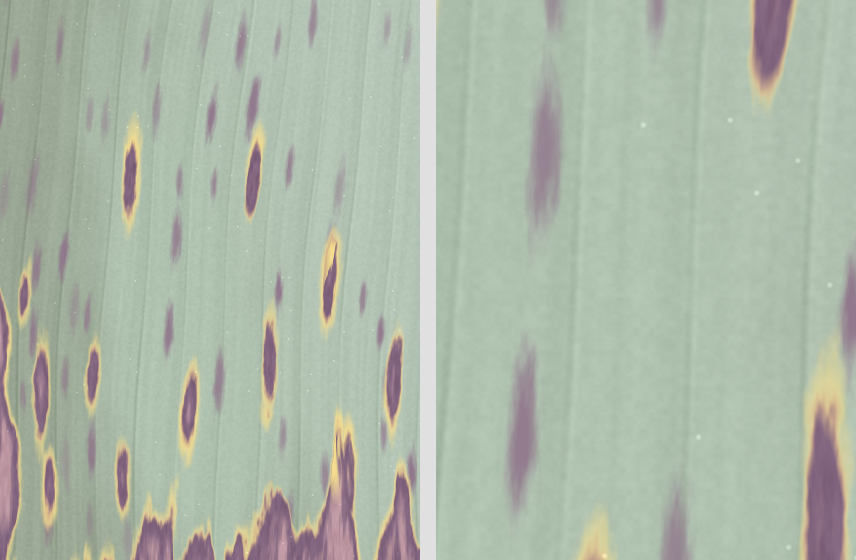
Left: the whole. Right: its middle third, enlarged.
Write a Shadertoy shader that draws this texture.

```glsl
const vec3 LEAF = vec3(0.69, 0.76, 0.69);
const vec3 SHADE = vec3(0.595, 0.645, 0.57);
const vec3 GLARE = vec3(0.73, 0.785, 0.74);
const vec3 BRUISE = vec3(0.56, 0.45, 0.54);
const vec3 ROT = vec3(0.50, 0.39, 0.49);
const vec3 BARK = vec3(0.74, 0.59, 0.63);
const vec3 RUST = vec3(0.80, 0.63, 0.54);
const vec3 YELLOW = vec3(0.96, 0.87, 0.56);

float hash(vec2 p) {
    vec3 h = fract(p.xyx * vec3(0.1031, 0.1030, 0.0973));
    h += dot(h, h.yzx + 33.33);
    return fract((h.x + h.y) * h.z);
}

float noise(vec2 p) {
    vec2 i = floor(p), f = fract(p);
    f = f * f * (3.0 - 2.0 * f);
    float low = mix(hash(i), hash(i + vec2(1, 0)), f.x);
    float high = mix(hash(i + vec2(0, 1)), hash(i + vec2(1, 1)), f.x);
    return mix(low, high, f.y);
}

float fbm(vec2 p) {
    return 0.55 * noise(p) + 0.3 * noise(p * 2.1 + 7.0) + 0.15 * noise(p * 4.3 + 19.0);
}

float hump(float x, float centre, float width) {
    float t = (x - centre) / width;
    return exp(-t * t);
}

// Leaf coordinates: the veins lean right towards the top
vec2 bend(vec2 p) {
    float lean = 0.065 * p.y * p.y + 0.004 * sin(p.y * 9.0 + p.x * 12.0);
    return vec2(p.x - lean, p.y);
}

// Soft elongated bruises scattered on a jittered grid
float bruises(vec2 p, vec2 cell, float density, float seed) {
    float cover = 0.0;
    for (int j = -1; j <= 1; j++)
    for (int i = -1; i <= 1; i++) {
        vec2 id = floor(p / cell) + vec2(i, j);
        vec2 key = id + seed;
        if (hash(key) > density) continue;
        vec2 centre = (id + 0.15 + 0.7 * vec2(hash(key + 11.3), hash(key + 23.7))) * cell;
        vec2 size = vec2(0.007, 0.032) + vec2(0.004, 0.03) * hash(key + 31.1);
        float d = length((p - centre) / size) + 0.7 * (fbm(p * vec2(200, 40)) - 0.5);
        float strength = mix(0.35, 1.0, hash(key + 47.9));
        cover = max(cover, strength * smoothstep(1.25, 0.2, d));
    }
    return cover;
}

// Distance to dead spots, more frequent in the lower half
float lesions(vec2 p, vec2 cell, float seed) {
    float dist = 1.0;
    for (int j = -1; j <= 1; j++)
    for (int i = -1; i <= 1; i++) {
        vec2 id = floor(p / cell) + vec2(i, j);
        vec2 key = id + seed;
        vec2 centre = (id + 0.2 + 0.6 * vec2(hash(key + 5.1), hash(key + 17.3))) * cell;
        if (hash(key) > 0.42 * smoothstep(0.85, 0.2, centre.y)) continue;
        vec2 size = vec2(0.008, 0.035) + vec2(0.006, 0.05) * hash(key + 29.9);
        dist = min(dist, (length((p - centre) / size) - 1.0) * size.x);
    }
    return dist;
}

// Distance to the ragged dead margins at the bottom and the left
float margins(vec2 p) {
    float height = 0.11 * hump(p.x, 0.29, 0.07) + 0.14 * hump(p.x, 0.50, 0.08)
                 + 0.27 * hump(p.x, 0.605, 0.023) + 0.18 * hump(p.x, 0.715, 0.035) - 0.04;
    height += 0.16 * (fbm(vec2(p.x * 38.0, p.y * 6.0)) - 0.5);
    float bottom = (p.y - height) * 0.2;
    float width = 0.055 * noise(vec2(3.0, p.y * 10.0)) - 0.008;
    float left = p.x - width + 0.08 * smoothstep(0.48, 0.6, p.y);
    return min(bottom, left);
}

vec3 leafColor(vec2 p, vec2 q) {
    float shade = 0.5 * fbm(p * vec2(6, 3)) + 0.45 * hump(p.x, 0.0, 0.16)
                + 0.3 * hump(p.y, 0.0, 0.22) + 0.12 * p.y;
    vec3 color = mix(LEAF, SHADE, 0.85 * smoothstep(0.36, 0.75, shade));
    color = mix(color, GLARE, 0.5 * smoothstep(0.35, 0.8, p.x + 0.3 * p.y - 0.1));
    // Main veins: a faint pale ridge beside a soft, broken groove
    float vein = (fract(q.x / 0.072 + 0.15) - 0.5) * 0.072;
    float wear = 0.3 + 0.8 * noise(vec2(floor(q.x / 0.072 + 0.15), q.y * 6.0));
    color += 0.022 * hump(vein, 0.003, 0.002);
    color -= wear * vec3(0.055, 0.05, 0.06) * hump(vein, -0.001, 0.0025);
    color -= 0.02 * hump(vein, -0.010, 0.012);
    // Fine fibres and grain
    color += 0.03 * (noise(vec2(q.x * 170.0, q.y * 3.0)) - 0.5);
    return color + 0.045 * (fbm(p * 230.0) - 0.5);
}

void mainImage(out vec4 fragColor, in vec2 fragCoord) {
    vec2 p = fragCoord / iResolution.y;
    vec2 q = bend(p);
    vec3 color = leafColor(p, q);

    // Purple bruises
    float bruise = bruises(q, vec2(0.066, 0.125), 0.52, 40.0);
    color = mix(color, BRUISE, 0.95 * bruise);

    // Dead tissue, ringed by yellow and rust
    float dist = min(lesions(q, vec2(0.13, 0.2), 83.0), margins(p));
    dist += 0.008 * (fbm(q * vec2(100, 28)) - 0.5);
    float patches = noise(q * vec2(18, 8) + 50.0);
    float halo = smoothstep(0.003 + 0.009 * patches, 0.0, dist);
    color = mix(color, YELLOW, halo * mix(0.5, 1.0, patches));
    color = mix(color, RUST, 0.75 * smoothstep(0.002, -0.001, dist));
    float fibre = fbm(q * vec2(95, 9));
    float core = smoothstep(0.005, 0.017, -dist);
    vec3 dead = mix(ROT, BARK, core * smoothstep(0.25, 0.6, fibre));
    dead += 0.10 * (fbm(q * vec2(200, 50)) - 0.5);
    float tongue = hump(p.x, 0.595, 0.022) * smoothstep(0.09, 0.16, p.y);
    dead = mix(dead, YELLOW, tongue * smoothstep(0.46, 0.56, fibre));
    color = mix(color, dead, smoothstep(0.0005, -0.003, dist));

    // Sparse pale dust
    vec2 id = floor(p * 55.0);
    vec2 offset = fract(p * 55.0) - 0.2 - 0.6 * vec2(hash(id + 3.0), hash(id + 9.0));
    color += 0.11 * step(0.965, hash(id + 71.0)) * smoothstep(0.13, 0.03, length(offset));
    fragColor = vec4(clamp(color, 0.0, 1.0), 1.0);
}
```
